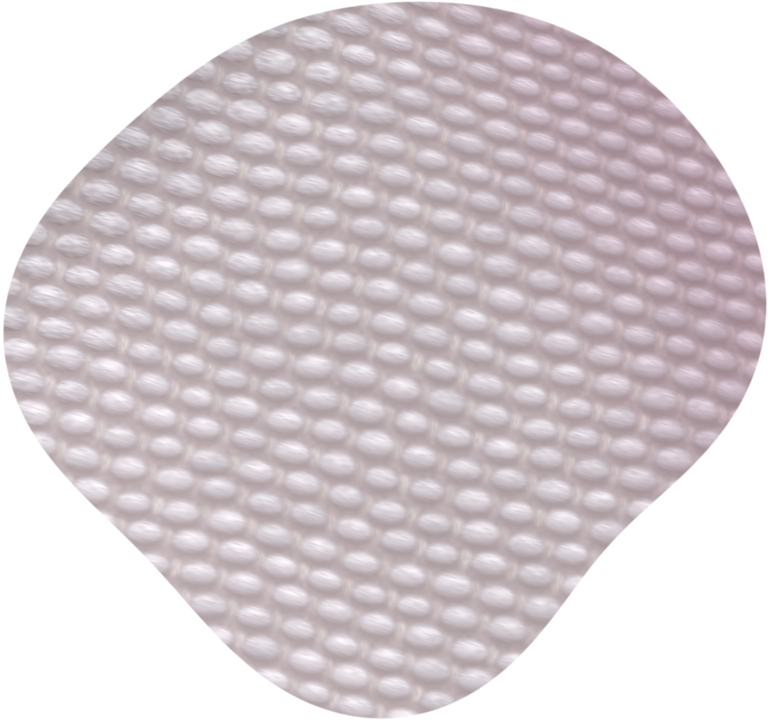
Reproduce this texture procedurally as a WebGL 2 fragment shader.

```glsl
#version 300 es
precision highp float;

#define STEP_ALONG vec2(0.0624, -0.0166)   // bead to bead in a row
#define STEP_ACROSS vec2(-0.0111, 0.0444)  // row to row
#define BEAD_RADII vec2(0.0282, 0.0190)
#define LUMP_RADII vec2(0.0125, 0.0145)
#define BEAD_TILT -0.13
#define JITTER 0.0045
#define BLOB_CENTER vec2(0.0, 0.0284)
#define BLOB_RADIUS 0.4867

uniform vec2 u_resolution;
out vec4 outColor;

const vec3 PAPER = vec3(1.0);
const vec3 GAP = vec3(0.74, 0.685, 0.695);
const vec3 SHADOW = vec3(0.66, 0.60, 0.61);
const vec3 LUMP = vec3(0.87, 0.83, 0.83);
const vec3 BODY = vec3(0.81, 0.78, 0.805);
const vec3 SHINE = vec3(0.98, 0.96, 0.98);
const vec3 ROSE = vec3(0.93, 0.86, 0.90);

// Cosine and sine weight of each harmonic of the outline
const vec2 WAVES[6] = vec2[6](
  vec2(0.0050, 0.0030), vec2(0.0126, 0.0184), vec2(-0.0047, 0.0269),
  vec2(0.0254, 0.0019), vec2(-0.0011, -0.0055), vec2(0.0028, -0.0012));

float hash(vec2 p) {
  vec3 v = fract(p.xyx * 0.1031);
  v += dot(v, v.yzx + 33.33);
  return fract((v.x + v.y) * v.z);
}

float noise(vec2 p) {
  vec2 i = floor(p), f = fract(p);
  f = f * f * (3.0 - 2.0 * f);
  return mix(mix(hash(i), hash(i + vec2(1, 0)), f.x),
             mix(hash(i + vec2(0, 1)), hash(i + vec2(1, 1)), f.x), f.y);
}

float blobDistance(vec2 p) {
  float angle = atan(p.y, p.x), radius = BLOB_RADIUS;
  for (int i = 0; i < 6; i++) {
    float a = float(i + 1) * angle;
    radius += dot(WAVES[i], vec2(cos(a), sin(a)));
  }
  return length(p) - radius;
}

// Lay one thread crossing over the cloth; n is 1 long at its rim
vec3 addBead(vec3 cloth, vec2 n, vec2 id, float crisp) {
  float rim = length(n);
  float soft = mix(0.34, 0.20, crisp);
  float shade = smoothstep(1.35, 0.65, length(n + vec2(-0.08, 0.28)));
  cloth = mix(cloth, SHADOW, 0.65 * shade);

  float fibre = noise(vec2(n.x * 2.2 - n.y * 1.5, n.y * 7.0 + n.x * 2.0) + id * 17.0);
  float tone = hash(id + 5.0);
  vec3 bead = mix(SHADOW, BODY, smoothstep(-1.05, -0.1, n.y - 0.25 * n.x * n.x));
  bead *= 0.97 + 0.05 * tone + (fibre - 0.5) * mix(0.05, 0.16, crisp);

  vec2 glint = (n - vec2(0.3 * (tone - 0.5), 0.40)) * vec2(1.35, 2.7);
  float shine = exp(-dot(glint, glint)) * (0.4 + 0.65 * fibre) * (0.7 + 0.45 * tone);
  bead = mix(bead, SHINE, clamp(shine, 0.0, 1.0));
  return mix(cloth, bead, smoothstep(1.0 + 0.4 * soft, 1.0 - soft, rim));
}

vec3 weave(vec2 p, float crisp) {
  mat2 lattice = mat2(STEP_ALONG, STEP_ACROSS);
  vec2 cell = floor(inverse(lattice) * p + 0.5);
  float c = cos(BEAD_TILT), s = sin(BEAD_TILT);
  mat2 turn = mat2(c, -s, s, c);
  vec3 cloth = GAP + 0.05 * (noise(p * 150.0) - 0.5);

  // Pale lumps of the crossing threads, seen between the beads
  for (int k = 0; k < 9; k++) {
    vec2 id = cell + vec2(k % 3 - 1, k / 3 - 1);
    vec2 n = turn * (p - lattice * (id + vec2(0.5, 0.05))) / LUMP_RADII;
    float pale = smoothstep(1.2, 0.3, length(n)) * (0.55 + 0.45 * hash(id + 31.0));
    cloth = mix(cloth, LUMP + 0.08 * (noise(n * vec2(5.0, 2.0) + id * 9.0) - 0.5), pale);
  }
  // Beads, upper rows first
  for (int k = 0; k < 9; k++) {
    vec2 id = cell + vec2(k % 3 - 1, 1 - k / 3);
    vec2 wobble = vec2(hash(id), hash(id + 71.0)) - 0.5;
    vec2 n = turn * (p - lattice * id - wobble * JITTER);
    n /= BEAD_RADII * (0.92 + 0.16 * hash(id + 13.0));
    cloth = addBead(cloth, n, id, crisp);
  }
  return cloth;
}

void main() {
  vec2 p = (gl_FragCoord.xy - 0.5 * u_resolution) / u_resolution.y;

  // Uneven cloth, drawn tighter toward the upper right
  vec2 sway = vec2(noise(p * 5.0 + 20.0), noise(p * 5.0 + 47.0)) - 0.5;
  vec2 q = p * (1.0 + 0.3 * max(0.0, p.x + p.y - 0.35)) + 0.012 * sway;
  float crisp = smoothstep(0.2, 0.6, p.y - p.x);
  vec3 color = weave(q - vec2(0.0166, 0.0), crisp);

  // Broad light: rosy at the right, greyer at the upper left
  color *= mix(vec3(1.0), ROSE, smoothstep(0.1, 0.55, dot(p, vec2(0.9, 0.45))));
  color *= 1.0 - 0.07 * smoothstep(0.45, 0.75, p.y - p.x);
  color *= 1.0 + 0.04 * smoothstep(0.0, 0.5, -p.x - 0.6 * p.y);

  float edge = 1.2 / u_resolution.y;
  float outside = smoothstep(-edge, edge, blobDistance(p - BLOB_CENTER));
  outColor = vec4(mix(color, PAPER, outside), 1.0);
}
```
